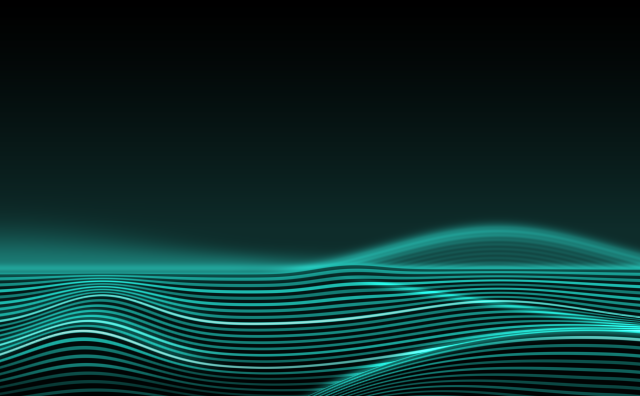
Write a Shadertoy shader that draws this background.

```glsl
// Glowing teal ribbons of fine lines flowing under a dark, hazy sky.

const vec3 SKY = vec3(0.055, 0.172, 0.165);
const vec3 TEAL = vec3(0.10, 0.62, 0.58);
const vec3 PALE = vec3(0.66, 0.93, 0.90);
const vec3 DEEP = vec3(0.012, 0.085, 0.08);

float hash(float n) {
    return fract(sin(n * 91.37) * 4375.85);
}

float bump(float x, float center, float width) {
    float d = (x - center) / width;
    return exp(-d * d);
}

// Glow around a height, with separate falloff below and above it.
float glow(float y, float height, float below, float above) {
    return bump(y, height, y < height ? below : above);
}

// Antialiased lines at every whole value of s.
float stripes(float s, float halfWidth, float aa) {
    float d = abs(fract(s + 0.5) - 0.5);
    float line = 1.0 - smoothstep(halfWidth - aa, halfWidth + aa, d);
    return mix(line, 2.0 * halfWidth, smoothstep(0.45, 1.0, aa));
}

// One pale highlight at a chosen line index.
float accent(float s, float index, float aa) {
    return 1.0 - smoothstep(0.16 - aa, 0.16 + aa, abs(s - index));
}

// Boundary curves of the wavy sheets.
float horizonCurve(float x) {
    return 0.311 + 0.012 * smoothstep(0.42, 0.6, x) + 0.014 * bump(x, 0.54, 0.07);
}

float upperCurve(float x) {
    return 0.18 + 0.075 * bump(x, 0.16, 0.11) + 0.06 * bump(x, 0.78, 0.2);
}

float lowerCurve(float x) {
    return 0.07 + 0.095 * bump(x, 0.13, 0.13) + 0.095 * smoothstep(0.4, 0.95, x);
}

float ridgeCurve(float x) {
    return 0.30 + 0.128 * bump(x, 0.78, 0.25);
}

float frontCurve(float x) {
    return 0.168 - 0.87 * (x - 0.92) * (x - 0.92);
}

// Sky gradient, left haze and the blurred ridge on the right.
vec3 skyLayer(float x, float y) {
    vec3 col = SKY * pow(clamp((1.0 - y) / 0.58, 0.0, 1.0), 1.3);
    float leftSide = 1.0 - smoothstep(0.35, 0.65, x);
    float haze = glow(y, 0.325, 0.03, mix(0.032, 0.082, 1.0 - smoothstep(0.0, 0.45, x)));
    col += TEAL * haze * leftSide * 0.5;

    float ridge = ridgeCurve(x);
    float rightSide = smoothstep(0.38, 0.58, x);
    float crest = glow(y, ridge - 0.008, 0.024, 0.018) * mix(0.55, 0.4, smoothstep(0.6, 0.95, x));
    float veil = smoothstep(ridge + 0.01, ridge - 0.02, y) * 0.17;
    float s = (ridge - y) / (0.009 + 0.003 * x);
    float faint = stripes(s, 0.25, fwidth(s)) * veil * 0.5;
    col += TEAL * (crest + veil + faint) * rightSide;
    return col + TEAL * glow(y, 0.322, 0.01, 0.011) * mix(0.25, 0.55, rightSide);
}

// Main sheet: line index grows from the horizon to the bottom.
vec3 sheetLayer(float x, float y) {
    float top = horizonCurve(x);
    float upper = upperCurve(x);
    float lower = lowerCurve(x);
    float floorCurve = -0.03 + 0.045 * bump(x, 0.15, 0.16);
    float s = 8.0 * clamp((top - y) / (top - upper), 0.0, 1.0)
            + 7.0 * clamp((upper - y) / (upper - lower), 0.0, 1.0)
            + 7.0 * max((lower - y) / (lower - floorCurve), 0.0);
    float aa = fwidth(s) * 0.7;
    float depth = smoothstep(0.0, 0.3, y);
    float strength = mix(0.6, 1.05, hash(floor(s + 0.5))) * mix(0.45, 1.0, smoothstep(0.0, 0.13, y));
    float line = stripes(s, mix(0.19, 0.25, depth), aa) * strength;

    // Broad light along the folds.
    float left = 1.0 - smoothstep(0.24, 0.38, x);
    float fold = glow(y, lower + 0.032 * bump(x, 0.13, 0.14), 0.022, 0.03) * left * 0.42;
    fold += glow(y, upper + 0.018, 0.02, 0.025) * left * 0.25;
    float diagonal = 0.29 - 0.27 * (x - 0.57);
    fold += glow(y, diagonal, 0.011, 0.007) * smoothstep(0.5, 0.66, x) * 0.6;
    fold += glow(y, top, 0.022, 0.01) * 0.38;

    vec3 col = DEEP * mix(0.15, 1.0, depth) + TEAL * (line + fold);
    float shine = accent(s, 8.0, aa) * mix(0.4, 0.85, bump(x, 0.45, 0.3));
    shine += accent(s, 15.0, aa) * mix(0.45, 0.9, bump(x, 0.15, 0.2));
    shine += accent(s, 13.0, aa) * 0.6 * bump(x, 0.1, 0.16);
    return mix(col, PALE, clamp(shine, 0.0, 1.0));
}

// Front hump at the lower right, its lines fanning out from the fold.
vec3 frontLayer(float x, float y) {
    float drop = frontCurve(x) - y;
    float s = drop / mix(0.007, 0.0205, smoothstep(0.5, 0.95, x));
    float line = stripes(s, 0.2, fwidth(s) * 0.7);
    float fade = mix(0.35, 1.0, exp(-max(drop, 0.0) * 11.0));
    vec3 col = DEEP * 0.2 + TEAL * line * fade * mix(0.75, 1.1, hash(floor(s + 0.5)));
    float shine = accent(s, 1.0, fwidth(s) * 0.7) * smoothstep(0.72, 0.95, x);
    return mix(col, PALE, shine * 0.5);
}

void mainImage(out vec4 fragColor, in vec2 fragCoord) {
    vec2 p = fragCoord / iResolution.xy;
    float soft = 1.0 / iResolution.y;
    float top = horizonCurve(p.x);
    float front = frontCurve(p.x);

    vec3 col = skyLayer(p.x, p.y);
    col = mix(col, sheetLayer(p.x, p.y), smoothstep(top + 0.004 + soft, top - 0.004 - soft, p.y));
    col = mix(col, frontLayer(p.x, p.y), smoothstep(front + soft, front - soft, p.y));
    col += TEAL * glow(p.y, front, 0.016, 0.013) * smoothstep(0.44, 0.56, p.x) * 0.7;
    fragColor = vec4(clamp(col, 0.0, 1.0), 1.0);
}
```
